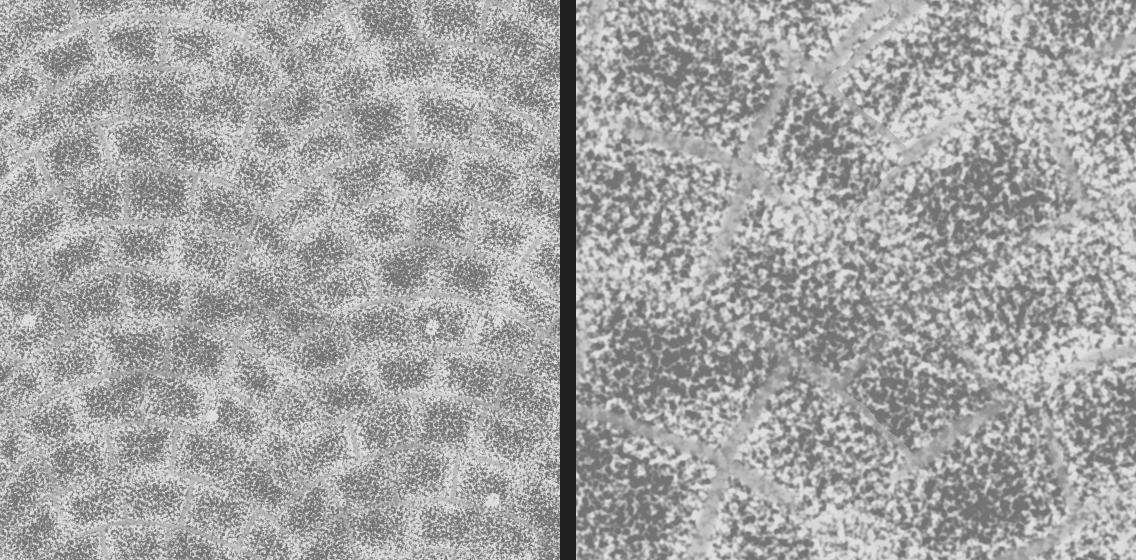
Left: the whole. Right: its middle third, enlarged.
Write a three.js fragment shader that draws this texture.

```glsl
// Weathered grey cobblestones laid in interlocking arcs, covered in fine speckle.
varying vec2 vUv;

const float ARC_RADIUS = 0.3536;
const float ROWS = 11.0;
const float STONE_ANGLE = 0.29;
const float DARK_STONE = 0.45;
const float LIGHT_DUST = 0.87;
const float JOINT_GREY = 0.67;

float hash(vec2 p) {
  vec3 q = fract(p.xyx * vec3(0.1031, 0.1030, 0.0973));
  q += dot(q, q.yzx + 33.33);
  return fract((q.x + q.y) * q.z);
}

float cornerSlope(vec2 cell, vec2 offset) {
  float angle = 6.2832 * hash(cell);
  return dot(vec2(cos(angle), sin(angle)), offset);
}

float gradientNoise(vec2 p) {
  vec2 i = floor(p);
  vec2 f = p - i;
  vec2 u = f * f * f * (f * (f * 6.0 - 15.0) + 10.0);
  vec2 e = vec2(0.0, 1.0);
  float low = mix(cornerSlope(i, f), cornerSlope(i + e.yx, f - e.yx), u.x);
  float high = mix(cornerSlope(i + e.xy, f - e.xy), cornerSlope(i + e.yy, f - e.yy), u.x);
  return mix(low, high, u.y);
}

vec2 rotate(vec2 p, float angle) {
  float c = cos(angle);
  float s = sin(angle);
  return vec2(c * p.x - s * p.y, s * p.x + c * p.y);
}

// Returns the distance to the nearest joint and a random value for the stone.
vec2 cobbles(vec2 p) {
  // Toothed borders let neighbouring fans interlock.
  float x = p.x - 0.01;
  float side = mod(floor(x * 2.0 + 0.5), 2.0) * 2.0 - 1.0;
  float tooth = abs(fract(p.y * ROWS - 0.31) - 0.5) * 2.0 - 0.5;
  float column = floor((x - side * tooth * 0.5 / ROWS) * 2.0);
  float dx = x - (column + 0.5) * 0.5;

  // Stacked arcs of equal radius.
  float height = sqrt(ARC_RADIUS * ARC_RADIUS - dx * dx);
  float phase = 0.7 - 0.5 * mod(column, 2.0);
  float v = (p.y - height + ARC_RADIUS) * ROWS - phase;
  float row = floor(v);
  float rowEdge = (0.5 - abs(v - row - 0.5)) / ROWS * height / ARC_RADIUS;

  // Radial joints, staggered from row to row.
  float rise = height + (v - row) / ROWS;
  float stagger = 0.5 * mod(row, 2.0) + 0.35 * hash(vec2(row, column) + 40.0);
  float a = atan(dx, rise) / STONE_ANGLE + stagger;
  float sideEdge = (0.5 - abs(fract(a) - 0.5)) * STONE_ANGLE * length(vec2(dx, rise));
  float id = hash(vec2(floor(a) + column * 17.0, row) + 80.0);
  return vec2(min(rowEdge, sideEdge), id);
}

// Sparse round spots, at most one in each cell.
float spots(vec2 p, float cells, float chance) {
  vec2 cell = floor(p * cells);
  vec2 centre = 0.25 + 0.5 * vec2(hash(cell + 7.0), hash(cell + 19.0));
  float d = length(fract(p * cells) - centre) / cells;
  float radius = mix(0.007, 0.014, hash(cell + 31.0));
  float present = step(hash(cell + 53.0), chance);
  return present * (1.0 - smoothstep(radius - 0.003, radius + 0.003, d));
}

float speckle(vec2 p) {
  float coarse = gradientNoise(rotate(p, 0.4) * 185.0 + 11.0);
  float fine = gradientNoise(rotate(p, 1.1) * 370.0 + 57.0);
  return 1.2 * coarse + 0.75 * fine;
}

void main() {
  // Uneven hand-laid outlines.
  vec2 bend = vec2(gradientNoise(vUv * 9.0 + 5.0), gradientNoise(vUv * 9.0 + 25.0));
  vec2 chip = vec2(gradientNoise(vUv * 45.0 + 3.0), gradientNoise(vUv * 45.0 + 63.0));
  vec2 p = vUv + 0.012 * bend + 0.003 * chip;
  vec2 stone = cobbles(p);

  // Dust gathers near joints and in drifting patches.
  float patches = gradientNoise(vUv * 8.0 + 90.0);
  float drift = 0.35 * patches + 0.28 * gradientNoise(vUv * 23.0 + 14.0)
    + 0.24 * gradientNoise(vUv * 62.0 + 33.0);
  float grime = 1.0 - smoothstep(0.003, 0.032, stone.x);
  float dust = drift + (0.36 + 0.4 * patches) * (grime - 0.58);
  dust += 0.2 * (stone.y - 0.5) - 0.02;
  dust += 0.75 * spots(p, 6.0, 0.16);

  float light = smoothstep(-0.6, 0.6, dust + speckle(vUv));
  float tone = mix(DARK_STONE, LIGHT_DUST, light);

  // Worn grey mortar shows only along some joints.
  float line = 1.0 - smoothstep(0.002, 0.006, stone.x);
  float worn = smoothstep(-0.25, 0.25, gradientNoise(vUv * 11.0 + 71.0));
  float mortar = JOINT_GREY + 0.1 * drift;
  tone = mix(tone, mortar, line * mix(0.15, 0.7, worn));

  gl_FragColor = vec4(vec3(tone), 1.0);
}
```
